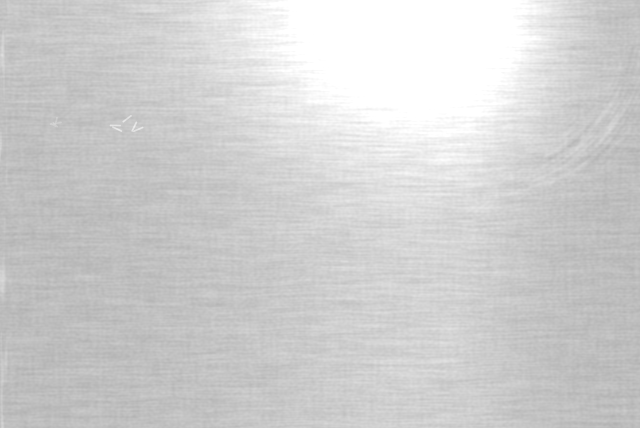
A Shadertoy shader for this texture:

```glsl
const float BASE_GREY = 0.738;
const vec3 METAL_TINT = vec3(1.0);

float hash(vec2 cell) {
    uvec2 q = uvec2(ivec2(cell)) * uvec2(1597u, 3812u + 1u);
    uint n = (q.x ^ q.y) * 2654435u;
    n = (n ^ (n >> 15)) * 739171u;
    n ^= n >> 13;
    return float(n & 65535u) / 65535.0;
}

vec2 gradient(vec2 cell) {
    float angle = 6.2832 * hash(cell);
    return vec2(cos(angle), sin(angle));
}

// Gradient noise, roughly -0.7 to 0.7
float noise(vec2 p) {
    vec2 i = floor(p);
    vec2 f = p - i;
    vec2 u = f * f * f * (f * (f * 6.0 - 15.0) + 10.0);
    vec2 e = vec2(1.0, 0.0);
    float low = mix(dot(gradient(i), f),
                    dot(gradient(i + e.xy), f - e.xy), u.x);
    float high = mix(dot(gradient(i + e.yx), f - e.yx),
                     dot(gradient(i + e.xx), f - e.xx), u.x);
    return mix(low, high, u.y);
}

float bell(float x, float width) {
    float t = x / width;
    return exp(-t * t);
}

float segment(vec2 p, vec2 a, vec2 b) {
    vec2 pa = p - a, ba = b - a;
    return length(pa - ba * clamp(dot(pa, ba) / dot(ba, ba), 0.0, 1.0));
}

// Hot reflection at the top with a soft column of light below it
float reflection(vec2 uv) {
    float dx = uv.x - 0.68;
    float depth = 1.0 - uv.y;
    float hot = bell(dx, dx < 0.0 ? 0.26 : 0.17) * bell(depth, 0.31);
    float column = bell(dx, dx < 0.0 ? 0.33 : 0.15) * mix(0.75, 1.0, uv.y);
    float haze = bell(uv.x - 0.22, 0.3) * bell(depth, 0.32);
    return 0.42 * hot + 0.1 * column + 0.045 * haze;
}

// Layers of long, thin, slightly wavy horizontal brush lines
float brushing(vec2 p, float light) {
    p.y += 0.012 * noise(p * 2.3 + 7.0) + 0.003 * noise(p * vec2(9.0, 14.0));
    float fine = noise(p * vec2(13.0, 165.0));
    float medium = noise(p * vec2(7.0, 92.0) + 31.0);
    float bundles = noise(p * vec2(2.6, 40.0) + 73.0);
    return (0.055 * fine + 0.04 * medium + 0.03 * bundles) * (0.6 + 2.8 * light);
}

// Faint cross weave and small blotches
float grain(vec2 p) {
    float weave = noise(p * vec2(95.0, 12.0) + 17.0);
    float specks = noise(p * vec2(110.0, 140.0) + 51.0);
    float blotches = noise(p * vec2(28.0, 36.0) + 5.0);
    return 0.018 * weave + 0.032 * specks + 0.014 * blotches;
}

// Sweeping polishing arcs around a centre
float arcs(vec2 p, vec2 centre, float radius) {
    vec2 d = p - centre;
    float r = length(d);
    float angle = atan(d.y, d.x);
    float lines = noise(vec2(angle * 4.0, r * 95.0) + 20.0);
    float sweep = bell(angle + 0.75, 0.6);
    return sweep * bell(r - radius, 0.05) * (0.02 + 0.1 * lines);
}

// A cluster of short pale nicks
float nicks(vec2 p, vec2 centre, float size, float seed) {
    float mark = 0.0;
    for (int i = 0; i < 5; i++) {
        vec2 id = vec2(float(i), seed);
        vec2 a = centre + size * (vec2(hash(id), hash(id + 20.0)) - 0.5);
        float angle = 3.1416 * hash(id + 40.0);
        vec2 b = a + 0.55 * size * vec2(cos(angle), sin(angle));
        float d = segment(p, a, b);
        mark = max(mark, 1.0 - smoothstep(0.0005, 0.0035, d));
    }
    return mark;
}

void mainImage(out vec4 fragColor, in vec2 fragCoord) {
    vec2 uv = fragCoord / iResolution.xy;
    vec2 p = fragCoord / iResolution.y;

    float light = reflection(uv);
    float grey = BASE_GREY + light;
    grey += brushing(p, min(light, 0.3)) + grain(p);
    grey += arcs(p, vec2(1.09, 0.96), 0.41);

    // Handling wear: nicks at the left and a scuffed edge
    grey += 0.12 * nicks(p, vec2(0.295, 0.702), 0.04, 3.0);
    grey += 0.06 * nicks(p, vec2(0.13, 0.71), 0.022, 8.0);
    grey += 0.2 * bell(p.x, 0.018) * max(noise(p * vec2(80.0, 10.0)), 0.0);

    fragColor = vec4(METAL_TINT * clamp(grey, 0.0, 1.0), 1.0);
}
```
